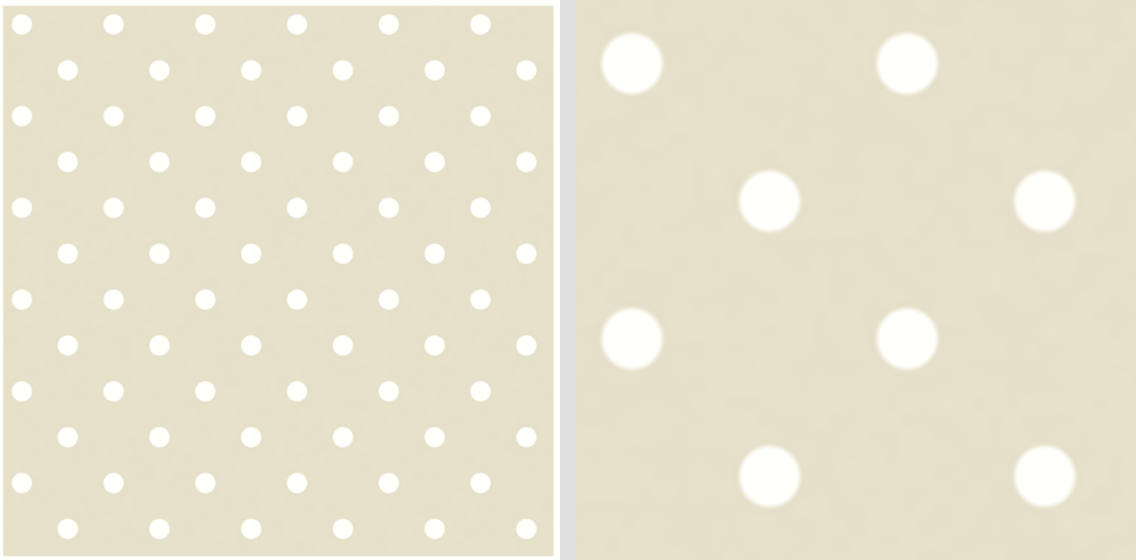
Left, the full canvas; right, a detail of the centre.
This pattern is drawn by a WebGL 1 fragment shader. Its source:

```glsl
precision highp float;

uniform vec2 u_resolution;

// Lengths are fractions of the canvas
const float DOT_PITCH = 0.1638;
const float DOT_RADIUS = 0.0180;
const vec2 DOT_ORIGIN = vec2(0.0391, 0.9564);
const vec2 PANEL_MIN = vec2(0.0055, 0.0068);
const vec2 PANEL_MAX = vec2(0.9885, 0.9896);
const float EDGE_SOFTNESS = 0.0022;
const float HALO_OFFSET = 0.0035;
const float HALO_WIDTH = 0.0025;
const float HALO_STRENGTH = 0.35;
const float MOTTLE_CELLS = 96.0;
const float MOTTLE_STRENGTH = 0.008;

const vec3 CREAM = vec3(0.908, 0.880, 0.790);
const vec3 WHITE = vec3(1.0, 1.0, 0.985);
const vec3 HALO_COLOUR = vec3(0.880, 0.870, 0.800);

float hash(vec2 p) {
    vec3 q = fract(p.xyx * 0.1031);
    q += dot(q, q.yzx + 33.33);
    return fract((q.x + q.y) * q.z);
}

float valueNoise(vec2 p) {
    vec2 cell = floor(p);
    vec2 f = fract(p);
    f = f * f * (3.0 - 2.0 * f);
    float low = mix(hash(cell), hash(cell + vec2(1.0, 0.0)), f.x);
    float high = mix(hash(cell + vec2(0.0, 1.0)), hash(cell + vec2(1.0)), f.x);
    return mix(low, high, f.y);
}

// Distance to the nearest centre of a square lattice, in canvas units
float latticeDistance(vec2 cellPos) {
    return length(fract(cellPos + 0.5) - 0.5) * DOT_PITCH;
}

// Signed distance to dots on two lattices offset by half a pitch
float dotDistance(vec2 p) {
    vec2 cellPos = (p - DOT_ORIGIN) / DOT_PITCH;
    return min(latticeDistance(cellPos), latticeDistance(cellPos + 0.5)) - DOT_RADIUS;
}

float panelDistance(vec2 p) {
    vec2 outside = max(PANEL_MIN - p, p - PANEL_MAX);
    return max(outside.x, outside.y);
}

float coverage(float signedDistance, float softness) {
    return 1.0 - smoothstep(-softness, softness, signedDistance);
}

void main() {
    vec2 uv = gl_FragCoord.xy / u_resolution;
    float softness = max(EDGE_SOFTNESS, 0.75 / min(u_resolution.x, u_resolution.y));

    // Faintly mottled cloth
    float mottle = valueNoise(uv * MOTTLE_CELLS) - 0.5;
    vec3 colour = CREAM + mottle * MOTTLE_STRENGTH;

    // Cool halo around each dot, then the dot itself
    float d = dotDistance(uv);
    float haloPos = (d - HALO_OFFSET) / HALO_WIDTH;
    colour = mix(colour, HALO_COLOUR, HALO_STRENGTH * exp(-haloPos * haloPos));
    colour = mix(colour, WHITE, coverage(d, softness));

    // White margin around the panel
    colour = mix(WHITE, colour, coverage(panelDistance(uv), softness));

    gl_FragColor = vec4(colour, 1.0);
}
```
